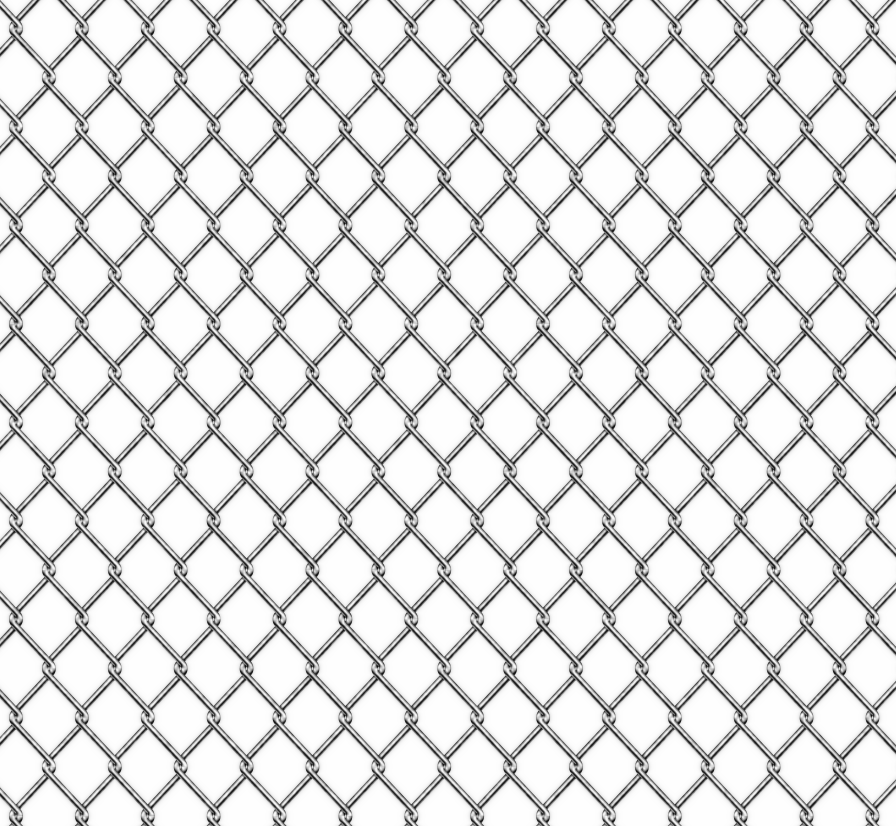
Give the GLSL for this pattern, as a WebGL 2 fragment shader.

```glsl
#version 300 es
precision highp float;
// Chain-link fence of shiny steel wire on white. Each wire is a vertical zigzag
// built by folding space onto one rounded hook and one straight run; neighbouring
// wires interlock at the knots, with the falling diagonals lying in front.

#define COLUMNS 27.2           // knot columns across the canvas (two per repeat)
#define HALF_PERIOD 1.494      // height of one diagonal, in column widths
#define OFFSET vec2(0.485, 0.30) // position of the first knot
#define WIRE_RADIUS 0.097
#define HOOK_TIP 0.113         // reach of a hook past its knot centre
#define CROSSING 0.212         // height of the wire crossings from the knot centre
#define GRAIN 0.16             // uneven brightness of the metal
#define SHADOW 0.13            // soft shade around the wires
#define SAMPLES 3              // supersampling per axis

uniform vec2 u_resolution;
out vec4 fragColor;

const vec3 BACKGROUND = vec3(0.995);

float hash(vec2 p) {
    vec3 q = fract(vec3(p.xyx) * 0.1031);
    q += dot(q, q.yzx + 33.33);
    return fract((q.x + q.y) * q.z);
}

float noise(vec2 p) {
    vec2 i = floor(p), f = fract(p);
    f = f * f * (3.0 - 2.0 * f);
    return mix(mix(hash(i), hash(i + vec2(1, 0)), f.x),
               mix(hash(i + vec2(0, 1)), hash(i + vec2(1, 1)), f.x), f.y);
}

// Height above the nearest knot of a given column
float knotHeight(float y, float column) {
    float shifted = y - mod(column, 2.0) * HALF_PERIOD;
    return mod(shifted + HALF_PERIOD, 2.0 * HALF_PERIOD) - HALF_PERIOD;
}

// Wire between columns i and i + 1: signed distance (positive on its right)
// and how far its surface normal leans upward on that side
vec2 wire(vec2 p, float i) {
    vec2 normal = normalize(vec2(HALF_PERIOD - 2.0 * CROSSING, 1.0));
    float reach = normal.y * CROSSING;
    float bend = (reach - normal.x * HOOK_TIP) / (1.0 - normal.x);

    // Fold every diagonal onto the upper half of a right-hand hook
    float y = knotHeight(p.y, i + 1.0);
    vec2 q = vec2(p.x - i - 0.5, abs(y));
    float side = 1.0;
    if (q.y > 0.5 * HALF_PERIOD) {
        q = vec2(-q.x, HALF_PERIOD - q.y);
        side = -1.0;
    }
    q.x -= 0.5;

    // Straight run, or the arc that rounds the hook
    vec2 fromCentre = q - vec2(HOOK_TIP - bend, 0.0);
    float d = dot(q, normal) - reach;
    float lean = 1.0;
    if (dot(fromCentre, vec2(-normal.y, normal.x)) < 0.0) {
        float len = max(length(fromCentre), 1e-4);
        d = len - bend;
        lean = fromCentre.y / len / normal.y;
    }
    return vec2(side * d, lean * (y < 0.0 ? -1.0 : 1.0));
}

// Polished metal: bright streak above the axis, dark band below, dark rims
float metal(vec2 w, vec2 p) {
    float across = clamp(w.x / WIRE_RADIUS, -1.0, 1.0);
    float up = across * w.y;
    float streak = (up - 0.18) / 0.28;
    float band = (up + 0.48) / 0.27;
    float tone = 0.63 + 0.33 * exp(-streak * streak) - 0.56 * exp(-band * band);
    tone -= 0.38 * smoothstep(0.55, 0.95, abs(across)) * smoothstep(-0.5, 0.1, up);
    tone += GRAIN * (noise(p * 13.0) + noise(p * 5.0) - 1.0);
    return clamp(tone, 0.08, 0.97);
}

float coverage(float d, float pixel) {
    return clamp((WIRE_RADIUS - abs(d)) / pixel + 0.5, 0.0, 1.0);
}

vec3 fence(vec2 p, float pixel) {
    float column = floor(p.x + 0.5);
    vec2 left = wire(p, column - 1.0);
    vec2 right = wire(p, column);

    // The falling diagonal is in front: left wire above a knot, right one below
    bool leftInFront = knotHeight(p.y, column) > 0.0;
    vec2 front = leftInFront ? left : right;
    vec2 back = leftInFront ? right : left;

    // Soft shade on the background and contact shade on the rear wire
    float gap = min(abs(left.x), abs(right.x)) - WIRE_RADIUS;
    vec3 color = BACKGROUND - SHADOW * exp(-max(gap, 0.0) / 0.045);
    float contact = smoothstep(0.0, 0.07, abs(front.x) - WIRE_RADIUS);
    float rear = metal(back, p) * mix(0.5, 1.0, contact);
    color = mix(color, vec3(rear), coverage(back.x, pixel));
    return mix(color, vec3(metal(front, p + 7.0)), coverage(front.x, pixel));
}

void main() {
    float pixel = COLUMNS / u_resolution.x;
    float count = float(SAMPLES);
    vec3 sum = vec3(0.0);
    for (int j = 0; j < SAMPLES; j++)
        for (int i = 0; i < SAMPLES; i++) {
            vec2 jitter = (vec2(i, j) + 0.5) / count - 0.5;
            sum += fence((gl_FragCoord.xy + jitter) * pixel - OFFSET, pixel / count);
        }
    fragColor = vec4(sum / (count * count), 1.0);
}
```
